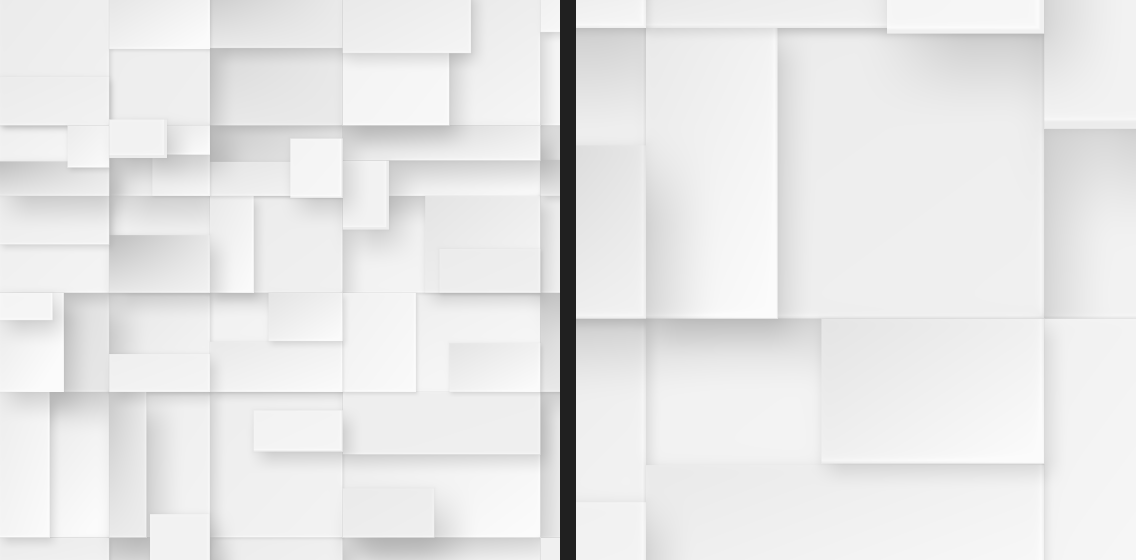
Left: the whole. Right: its middle third, enlarged.
Give the GLSL for this background, as a Shadertoy shader.

```glsl
// Pale relief of overlapping rectangular panels lit from the upper left.
// An irregular grid is painted in four layers of blocks, from lower right to
// upper left, each with a soft cast shadow, a graded face and a bevelled rim.

const float columnEdges[6] = float[6](0.0, 0.195, 0.375, 0.612, 0.965, 1.2);
const float rowEdges[7] = float[7](-0.1, 0.04, 0.30, 0.477, 0.65, 0.776, 1.02);

vec4 hash4(vec3 seed) {
    vec4 q = fract(seed.xyzx * vec4(0.1031, 0.1030, 0.0973, 0.1099));
    q += dot(q, q.wzxy + 33.33);
    return fract((q.xxyz + q.yzzw) * q.zywx);
}

float boxDistance(vec2 p, vec2 lo, vec2 hi) {
    vec2 d = abs(p - 0.5 * (lo + hi)) - 0.5 * (hi - lo);
    return length(max(d, 0.0)) + min(max(d.x, d.y), 0.0);
}

// Coverage of a rectangle whose edges are blurred
float softBox(vec2 p, vec2 lo, vec2 hi, float blur) {
    vec2 cover = smoothstep(lo - blur, lo + blur, p)
               * (1.0 - smoothstep(hi - blur, hi + blur, p));
    return cover.x * cover.y;
}

// Shrinks a grid cell to the block that a layer places in it
void placeBlock(int layer, vec4 r, inout vec2 lo, inout vec2 hi) {
    vec2 size = hi - lo;
    if (layer == 1) {
        // Strip along one side of the cell
        float part = mix(0.3, 0.6, r.y);
        vec2 strip = r.x < 0.6 ? vec2(1.0, part) : vec2(part, 1.0);
        lo += size * (1.0 - strip) * step(0.6, r.z);
        hi = lo + size * strip;
    } else if (layer == 2) {
        // Block in one corner
        vec2 part = mix(vec2(0.35, 0.25), vec2(0.75, 0.65), r.xy);
        lo += size * (1.0 - part) * step(0.5, r.zw);
        hi = lo + size * part;
    } else if (layer == 3) {
        // Raised block resting against a column line
        vec2 blockSize = mix(vec2(0.08, 0.06), vec2(0.165, 0.125), r.xy);
        float left = r.z < 0.5 ? lo.x : hi.x - blockSize.x;
        lo = vec2(left, lo.y + (r.w - 0.3) * size.y);
        hi = lo + blockSize;
    }
}

void paintBlock(inout float tone, vec2 p, vec2 lo, vec2 hi,
                int layer, vec4 r, float pixel) {
    bool raised = layer == 3;
    float height = raised ? mix(0.025, 0.045, r.x) : 0.004 + 0.056 * r.x * r.x;
    float d = boxDistance(p, lo, hi);

    // Broad cast shadow and a thin contact shadow, fading out in dark places
    vec2 shift = height * vec2(0.45, -0.6);
    float strength = raised ? 0.13 : 0.05 + 0.11 * r.x;
    float shadow = strength * softBox(p, lo + shift, hi + shift, height)
                 + 0.03 * exp(-max(d, 0.0) / 0.003);
    tone -= shadow * smoothstep(0.66, 0.9, tone);

    // Face, brighter towards the lower right; some deep panels are grey
    vec2 uv = clamp((p - lo) / (hi - lo), 0.0, 1.0);
    float slope = raised ? 0.006 : 0.055 * r.z;
    float face = mix(0.928, 0.962, r.y) + slope * (uv.x - uv.y);
    if (layer < 2 && r.w < 0.27) face -= 0.03 + 0.12 * (1.0 - uv.x) * uv.y;
    if (raised) face = max(face, 0.95);

    // Side bevel with a light line along its crest
    float bevel = raised ? 0.002 + 0.005 * r.w * r.w : 0.001;
    float edge = min(p.y - lo.y, hi.x - p.x);
    face *= 1.0 - 0.03 * (1.0 - smoothstep(bevel - 0.001, bevel + 0.001, edge));
    face += 0.02 * exp(-abs(edge - bevel - 0.001) / 0.0015);
    face += 0.008 * exp(-max(-d, 0.0) / 0.002);

    tone = mix(tone, min(face, 0.985), clamp(0.5 - d / pixel, 0.0, 1.0));
}

void mainImage(out vec4 fragColor, in vec2 fragCoord) {
    float pixel = 1.0 / min(iResolution.x, iResolution.y);
    vec2 p = fract(fragCoord * pixel);
    float tone = 0.93;

    for (int layer = 0; layer < 4; layer++) {
        float share = layer == 0 ? 1.0 : layer == 1 ? 0.75 : layer == 2 ? 0.4 : 0.27;
        for (int row = 0; row < 6; row++) {
            for (int column = 4; column >= 0; column--) {
                vec3 seed = vec3(column, row, layer) * 7.0 + 3.0;
                vec4 placing = hash4(seed);
                vec4 look = hash4(seed + 61.0);
                if (hash4(seed + 127.0).x > share) continue;
                vec2 lo = vec2(columnEdges[column], rowEdges[row]);
                vec2 hi = vec2(columnEdges[column + 1], rowEdges[row + 1]);
                placeBlock(layer, placing, lo, hi);
                paintBlock(tone, p, lo, hi, layer, look, pixel);
            }
        }
    }
    fragColor = vec4(vec3(tone), 1.0);
}
```
